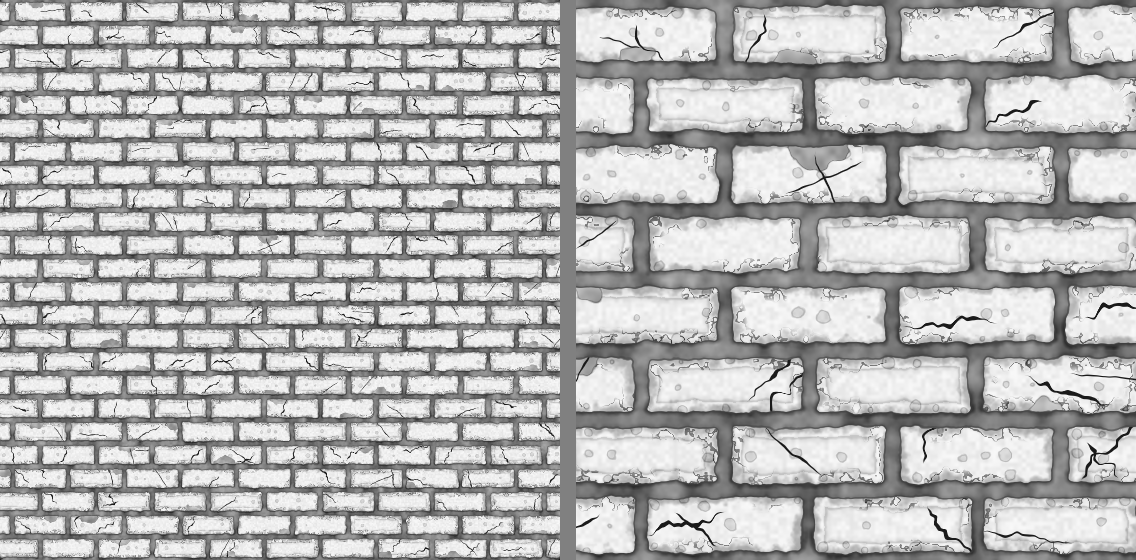
Left, the full canvas; right, a detail of the centre.
Write a WebGL 1 fragment shader that draws this texture map.

```glsl
precision highp float;
// Whitewashed brick wall in running bond: 10 bricks across, 24 courses, tiling.
// Each brick is a rounded box distance with noisy edges; hashes per brick choose
// cracks, chips and recessed panels. Lengths are measured in course heights.

uniform vec2 u_resolution;

const float COURSES = 24.0;
const float BRICKS = 10.0;
const float ASPECT = COURSES / BRICKS;

float hash(vec2 p) {
  vec3 a = fract(p.xyx * 0.1031);
  a += dot(a, a.yzx + 33.33);
  return fract((a.x + a.y) * a.z);
}

// Value noise that wraps after a whole number of cells
float noise(vec2 p, float period) {
  vec2 i = floor(p), f = fract(p);
  f = f * f * (3.0 - 2.0 * f);
  vec2 a = mod(i, period), b = mod(i + 1.0, period);
  return mix(mix(hash(a), hash(vec2(b.x, a.y)), f.x),
             mix(hash(vec2(a.x, b.y)), hash(b), f.x), f.y);
}

float fbm(vec2 p, float period) {
  float sum = 0.0, gain = 0.57;
  for (int i = 0; i < 3; i++) {
    sum += gain * noise(p, period);
    p *= 2.0;
    period *= 2.0;
    gain *= 0.5;
  }
  return sum;
}

float roundBox(vec2 p, vec2 halfSize, float radius) {
  vec2 q = abs(p) - halfSize + radius;
  return length(max(q, 0.0)) + min(max(q.x, q.y), 0.0) - radius;
}

float stroke(float dist, float halfWidth, float px) {
  return clamp((halfWidth - dist) / px + 0.5, 0.0, 1.0);
}

// Jagged line with uneven width and tapered ends
float crack(vec2 p, vec2 seed, float px) {
  float angle = (hash(seed + 1.0) - 0.5) * 3.0;
  vec2 dir = vec2(cos(angle), sin(angle));
  p -= (vec2(hash(seed + 2.0), hash(seed + 3.0)) - 0.5) * vec2(1.8, 0.5);
  float along = dot(p, dir);
  float rough = mix(0.06, 0.6, hash(seed + 4.0));
  float across = dot(p, vec2(-dir.y, dir.x));
  across += rough * (fbm(vec2(along * 3.0, 0.5) + seed, 256.0) - 0.5);
  float reach = mix(0.3, 0.75, hash(seed + 5.0));
  float taper = 1.0 - smoothstep(0.55 * reach, reach, abs(along));
  float swell = noise(vec2(along * 6.0, 9.5) + seed, 256.0);
  float width = taper * mix(0.008, 0.05, swell * swell * min(1.0, rough * 2.5));
  return stroke(abs(across), width, px) * smoothstep(0.0, 0.3, taper);
}

// Scattered small pits: x is the fill, y is the rim
vec2 pits(vec2 p, float period, float warp, float px) {
  vec2 cell = mod(floor(p), period);
  vec2 centre = 0.5 + 0.3 * (vec2(hash(cell + 11.0), hash(cell + 23.0)) - 0.5);
  float radius = mix(0.08, 0.25, hash(cell + 37.0));
  float d = length(fract(p) - centre) - radius + 0.25 * (warp - 0.5);
  float present = step(hash(cell + 51.0), 0.32);
  return present * vec2(stroke(d, 0.0, px), stroke(abs(d), 0.03, px));
}

float mortarTone(float d, float below, float blotch, float grain) {
  float tone = 0.24 + 0.46 * blotch + 0.08 * (grain - 0.5);
  float shade = 1.0 - smoothstep(0.0, 0.09, d);
  return tone - shade * mix(0.06, 0.2, below);
}

// Worn paint: fine grain, grey margins and an optional recessed panel
float paintTone(float d, float rough, float grain, float panel, float px) {
  float tone = 0.975 - 0.075 * grain;
  tone -= 0.24 * smoothstep(-0.13, 0.01, d + 0.22 * (rough - 0.5));
  float frame = 1.0 - smoothstep(0.0, 0.035, abs(d + 0.14));
  float recess = smoothstep(-0.25, -0.13, d) * step(d, -0.13);
  return tone - panel * (0.09 * frame + 0.07 * recess);
}

void main() {
  vec2 uv = gl_FragCoord.xy / u_resolution;
  float px = COURSES / min(u_resolution.x, u_resolution.y);

  // Brick cell and local position
  float row = floor(uv.y * COURSES);
  float x = uv.x * BRICKS - 0.72 + 0.5 * mod(row, 2.0);
  vec2 id = vec2(mod(floor(x), BRICKS), row);
  vec2 p = vec2((fract(x) - 0.5) * ASPECT, fract(uv.y * COURSES) - 0.5);

  // Shared wrapping noise
  float coarse = fbm(uv * 72.0, 72.0);
  float rough = fbm(uv * 168.0, 168.0);
  float grain = noise(uv * 400.0, 400.0);

  // Brick outline
  vec2 size = vec2(0.5 * ASPECT - 0.095, 0.398);
  size -= 0.025 * vec2(hash(id + 61.0), hash(id + 67.0));
  float d = roundBox(p, size, 0.06);
  d += 0.11 * (coarse - 0.5) + 0.05 * (rough - 0.5);

  float mortar = mortarTone(d, smoothstep(0.1, -0.3, p.y), coarse, rough);
  float panel = step(hash(id + 71.0), 0.36);
  float paint = paintTone(d, rough, grain, panel, px);

  // Pits and flaking contours near the margins
  vec2 pit = pits(uv * 72.0, 72.0, rough, px * 3.0);
  paint -= 0.1 * pit.x + 0.14 * pit.y;
  float flake = stroke(abs(d + 0.11 + 0.5 * (rough - 0.5)), 0.018, px);
  float worn = smoothstep(0.48, 0.62, noise(uv * 48.0 + 0.5, 48.0));
  paint -= 0.42 * flake * worn * smoothstep(-0.22, -0.1, d);

  // Chipped corners and edges
  vec2 spot = vec2(hash(id + 81.0) - 0.5, step(0.5, hash(id + 83.0)) - 0.5);
  float chip = length((p - spot * vec2(2.2, 0.76)) * vec2(0.8, 1.1));
  chip += 0.4 * (coarse - 0.5) - mix(0.16, 0.32, hash(id + 87.0));
  float chipped = step(hash(id + 89.0), 0.28);
  paint = mix(paint, 0.42 + 0.52 * coarse, chipped * stroke(chip, 0.0, px));
  paint -= 0.16 * chipped * stroke(abs(chip), 0.012, px);

  // Cracks
  for (int i = 0; i < 2; i++) {
    vec2 seed = id + 101.0 + 40.0 * float(i);
    float present = step(hash(seed), 0.48 - 0.2 * float(i));
    paint = mix(paint, 0.1, present * crack(p, seed, px));
  }

  float tone = mix(mortar, paint, stroke(d, 0.0, px));
  tone = mix(tone, 0.25, 0.55 * stroke(abs(d - 0.01), 0.012, px));
  gl_FragColor = vec4(vec3(clamp(tone, 0.0, 1.0)), 1.0);
}
```
